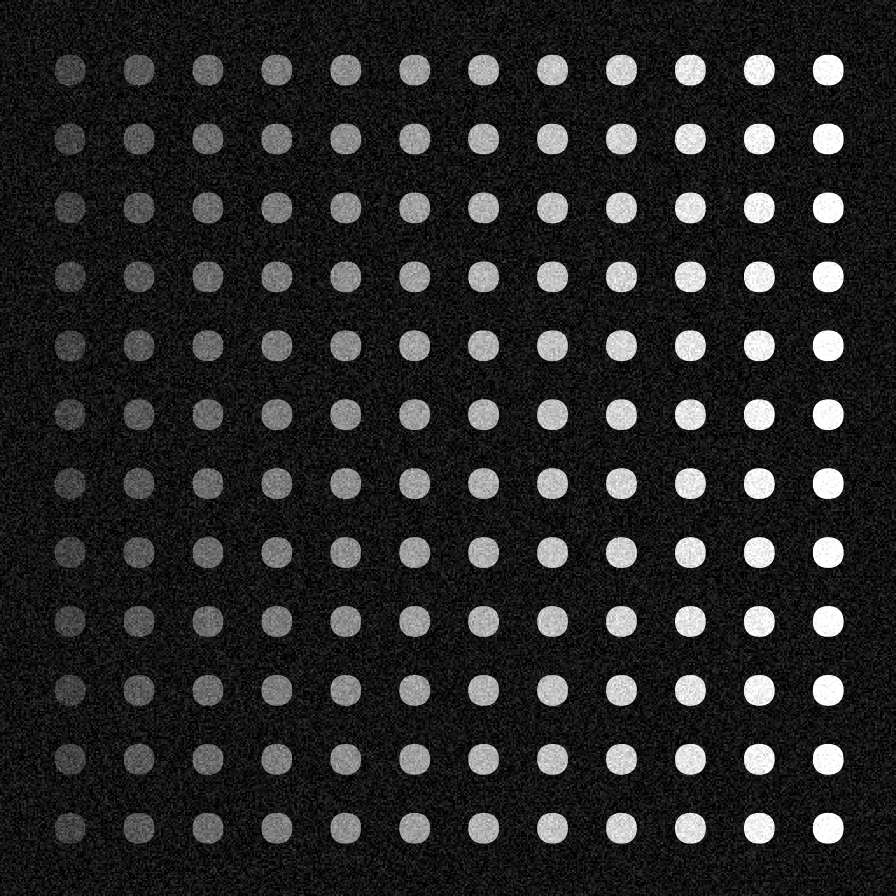
Reproduce this pattern procedurally as a Shadertoy shader.

```glsl
// A square lattice of soft-cornered dots on a near-black ground.
// Each column is brighter than the one to its left, and a fine
// bell-shaped film grain is added over dots and ground alike.

#define DOTS 12.0          // dots across and down
#define RADIUS 0.0171      // dot radius in canvas units
#define ROUNDNESS 2.3      // 2 is a circle, higher is squarer
#define SHIFT vec2(0.0013, -0.0013)
#define GROUND 0.068       // mean ground level
#define DIM 0.265          // leftmost column level
#define BRIGHT 1.02        // rightmost column level
#define RAMP 0.93          // curve of the column ramp
#define GRAIN_CELLS 512.0  // grain cells across the canvas
#define GRAIN_SPREAD 0.054 // standard deviation of the grain

// Integer hash giving two uniform values in 0..1
vec2 hash2(uvec2 v) {
    v = v * 1664525u + 1013904223u;
    v.x += v.y * 1664525u;
    v.y += v.x * 1664525u;
    v ^= v >> 16u;
    v.x += v.y * 1664525u;
    v.y += v.x * 1664525u;
    v ^= v >> 16u;
    return vec2(v & 65535u) / 65535.0;
}

// Sum of four uniforms: nearly normal, zero mean, unit deviation
float grain(vec2 p) {
    uvec2 cell = uvec2(ivec2(floor(p * GRAIN_CELLS)));
    vec2 sum = hash2(cell) + hash2(cell + 7919u);
    return (sum.x + sum.y - 2.0) * sqrt(3.0);
}

// Approximate signed distance to a superellipse
float dotDistance(vec2 offset) {
    vec2 q = pow(abs(offset) / RADIUS, vec2(ROUNDNESS));
    return (pow(q.x + q.y, 1.0 / ROUNDNESS) - 1.0) * RADIUS;
}

void mainImage(out vec4 fragColor, in vec2 fragCoord) {
    float side = min(iResolution.x, iResolution.y);
    vec2 p = (fragCoord - 0.5 * iResolution.xy) / side + 0.5;
    float pixel = 1.0 / side;

    // Nearest dot, with one full pitch of margin all round
    float pitch = 1.0 / (DOTS + 1.0);
    vec2 q = p - SHIFT;
    vec2 index = clamp(round(q / pitch), 1.0, DOTS);
    float d = dotDistance(q - index * pitch);
    float coverage = 1.0 - smoothstep(-0.6 * pixel, 0.6 * pixel, d);

    // Column brightness ramp
    float column = (index.x - 1.0) / (DOTS - 1.0);
    float level = mix(DIM, BRIGHT, pow(column, RAMP));

    // Grain over everything
    float tone = mix(GROUND, level, coverage) + GRAIN_SPREAD * grain(p);
    fragColor = vec4(vec3(clamp(tone, 0.0, 1.0)), 1.0);
}
```
